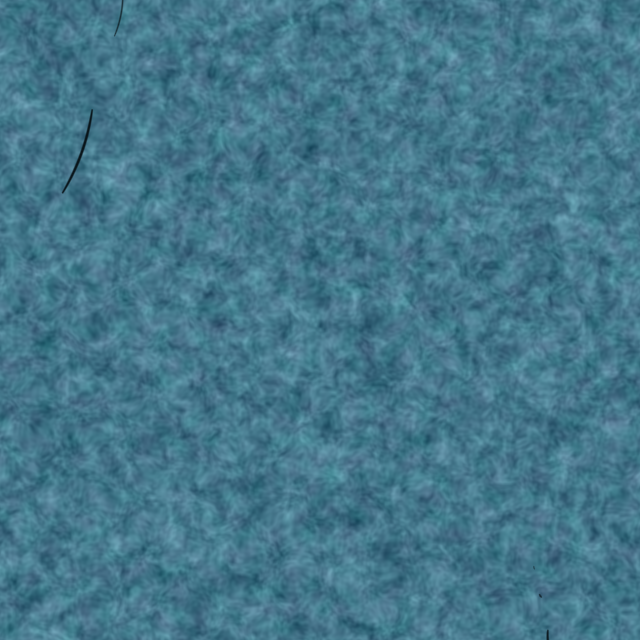
This texture is drawn by a Shadertoy shader. Its source:

```glsl
const vec3 FELT_MEAN = vec3(0.268, 0.467, 0.546);
const vec3 FELT_SPREAD = vec3(0.039, 0.045, 0.043);   // colour change per unit of tone
const vec3 TINT_SPREAD = vec3(0.012, -0.004, 0.003);  // greyer against greener wool
const vec3 HAIR_COLOR = vec3(0.03, 0.07, 0.09);

const int OCTAVES = 5;
const float BASE_FREQUENCY = 8.2;
const float OCTAVE_WEIGHT[OCTAVES] = float[](0.22, 0.36, 0.62, 0.54, 0.42);
const float NOISE_GAIN = 5.8;       // brings gradient noise to unit deviation
const float TINT_FREQUENCY = 34.0;
const float WARP_FREQUENCY = 22.0;
const float WARP_AMOUNT = 0.012;

const int HAIRS = 5;
const vec4 HAIR_ENDS[HAIRS] = vec4[](
    vec4(0.098, 0.699, 0.144, 0.828),
    vec4(0.179, 0.944, 0.192, 1.010),
    vec4(0.856, 0.015, 0.860, -0.020),
    vec4(0.843, 0.071, 0.846, 0.067),
    vec4(0.834, 0.115, 0.835, 0.111));
const float HAIR_RADIUS[HAIRS] = float[](0.0021, 0.0012, 0.0018, 0.0013, 0.0008);
const float HAIR_OPACITY[HAIRS] = float[](0.97, 0.75, 0.90, 0.75, 0.60);
const float HAIR_BOW = 0.05;        // sideways bend as a share of the length

// Integer hash giving a vector in -1..1
vec2 hashGradient(ivec2 cell) {
    uvec2 v = uvec2(cell + 4096) * 1664525u + 1013904223u;
    v.x += v.y * 1664525u;
    v.y += v.x * 1664525u;
    v ^= v >> 16u;
    v.x += v.y * 1664525u;
    v.y += v.x * 1664525u;
    v ^= v >> 16u;
    return vec2(v & 65535u) / 32767.5 - 1.0;
}

float cornerValue(ivec2 cell, vec2 local, ivec2 corner) {
    return dot(hashGradient(cell + corner), local - vec2(corner));
}

float gradientNoise(vec2 p) {
    ivec2 cell = ivec2(floor(p));
    vec2 f = fract(p);
    vec2 w = f * f * f * (f * (f * 6.0 - 15.0) + 10.0);
    float low = mix(cornerValue(cell, f, ivec2(0, 0)), cornerValue(cell, f, ivec2(1, 0)), w.x);
    float high = mix(cornerValue(cell, f, ivec2(0, 1)), cornerValue(cell, f, ivec2(1, 1)), w.x);
    return mix(low, high, w.y);
}

// Mottled wool: rotated octaves weighted towards the small tufts
float feltTone(vec2 p) {
    const mat2 TURN = mat2(0.8, 0.6, -0.6, 0.8);
    float tone = 0.0;
    float frequency = BASE_FREQUENCY;
    for (int i = 0; i < OCTAVES; i++) {
        p = TURN * p;
        tone += OCTAVE_WEIGHT[i] * gradientNoise(p * frequency + 17.3 * float(i));
        frequency *= 2.0;
    }
    return tone * NOISE_GAIN;
}

// Coverage of a bent strand that thins towards both ends
float hairMask(vec2 p, vec4 ends, float radius, float pixel) {
    vec2 along = ends.zw - ends.xy;
    float t = clamp(dot(p - ends.xy, along) / dot(along, along), 0.0, 1.0);
    float belly = 4.0 * t * (1.0 - t);
    vec2 center = ends.xy + along * t + vec2(along.y, -along.x) * HAIR_BOW * belly;
    float taper = radius * mix(0.5, 1.0, sqrt(belly));
    return 1.0 - smoothstep(-pixel, pixel, length(p - center) - taper);
}

void mainImage(out vec4 fragColor, in vec2 fragCoord) {
    vec2 uv = fragCoord / iResolution.y;
    float pixel = 1.0 / iResolution.y;

    // Wool
    vec2 warp = vec2(gradientNoise(uv * WARP_FREQUENCY + 41.7),
                     gradientNoise(uv * WARP_FREQUENCY + 83.1));
    float tone = feltTone(uv + WARP_AMOUNT * warp);
    float tint = NOISE_GAIN * gradientNoise(uv * TINT_FREQUENCY + 127.9);
    vec3 color = FELT_MEAN + FELT_SPREAD * tone + TINT_SPREAD * tint;

    // Stray dark hairs
    for (int i = 0; i < HAIRS; i++) {
        float mask = hairMask(uv, HAIR_ENDS[i], HAIR_RADIUS[i], pixel);
        color = mix(color, HAIR_COLOR, mask * HAIR_OPACITY[i]);
    }

    fragColor = vec4(clamp(color, 0.0, 1.0), 1.0);
}
```
